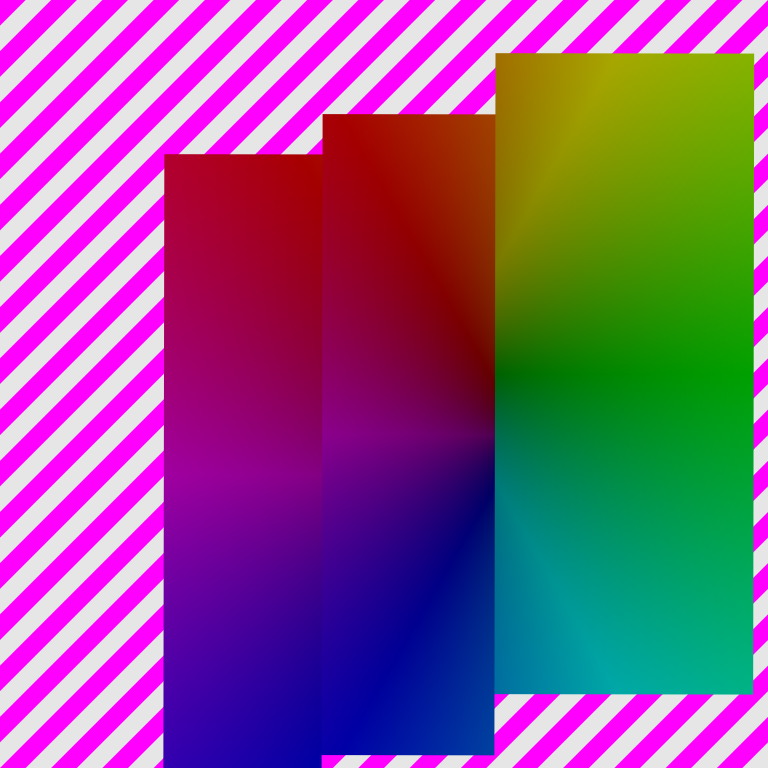
Write a Shadertoy shader that draws this background.

```glsl
// Three vertical panels over diagonal stripes. Each panel is a window onto a
// hue wheel whose centre is shifted per panel; brightness follows a power of
// the radius. Seams are blended from left to right for smooth edges.

const float TAU = 6.2831853;
const float STRIPE_COUNT = 15.0;
const vec3 STRIPE_MAGENTA = vec3(1.0, 0.0, 1.0);
const vec3 STRIPE_GREY = vec3(0.9);

const int PANEL_COUNT = 3;
const float PANEL_HALF_HEIGHT = 0.4173;
const float PANEL_TILT = 0.0016;
const float PANEL_RIGHT = 0.9813;
const float PANEL_LEFT[PANEL_COUNT] = float[](0.2135, 0.4195, 0.6445);
const vec2 WHEEL_CENTRE[PANEL_COUNT] = vec2[](
    vec2(0.631, 0.3815), vec2(0.684, 0.434), vec2(0.5645, 0.5137));

const float WHEEL_BRIGHTNESS = 0.63;
const float WHEEL_RADIUS = 0.4173;
const float WHEEL_FALLOFF = 0.31;
const float HUE_OFFSET = 1.0 / 3.0;   // green points right

// Antialiased coverage from a signed distance, positive inside.
float coverage(float dist, float pixel) {
    return clamp(dist / pixel + 0.5, 0.0, 1.0);
}

vec3 hueColour(float hue) {
    vec3 ramp = abs(fract(hue + vec3(0.0, 2.0, 1.0) / 3.0) * 6.0 - 3.0);
    return clamp(ramp - 1.0, 0.0, 1.0);
}

vec3 stripes(vec2 p, float pixel) {
    float phase = (p.x - p.y) * STRIPE_COUNT;
    float inside = 0.25 - abs(fract(phase + 0.25) - 0.5);
    float dist = inside / (STRIPE_COUNT * sqrt(2.0));
    return mix(STRIPE_GREY, STRIPE_MAGENTA, coverage(dist, pixel));
}

vec3 hueWheel(vec2 offset) {
    float radius = max(length(offset), 1e-4);
    float hue = HUE_OFFSET - atan(offset.y, offset.x) / TAU;
    float value = WHEEL_BRIGHTNESS * pow(radius / WHEEL_RADIUS, WHEEL_FALLOFF);
    return hueColour(hue) * value;
}

void mainImage(out vec4 fragColor, in vec2 fragCoord) {
    float pixel = 1.0 / iResolution.y;
    vec2 p = fragCoord * pixel;

    // Backdrop
    vec3 backdrop = stripes(p, pixel);
    vec3 colour = backdrop;

    // Panels, slightly tilted about the canvas centre
    vec2 tilted = p + PANEL_TILT * vec2(0.5 - p.y, p.x - 0.5);
    for (int i = 0; i < PANEL_COUNT; i++) {
        vec2 offset = tilted - WHEEL_CENTRE[i];
        float inHeight = coverage(PANEL_HALF_HEIGHT - abs(offset.y), pixel);
        vec3 panel = mix(backdrop, hueWheel(offset), inHeight);
        colour = mix(colour, panel, coverage(tilted.x - PANEL_LEFT[i], pixel));
    }

    // Backdrop again beyond the last panel
    colour = mix(colour, backdrop, coverage(tilted.x - PANEL_RIGHT, pixel));
    fragColor = vec4(colour, 1.0);
}
```
